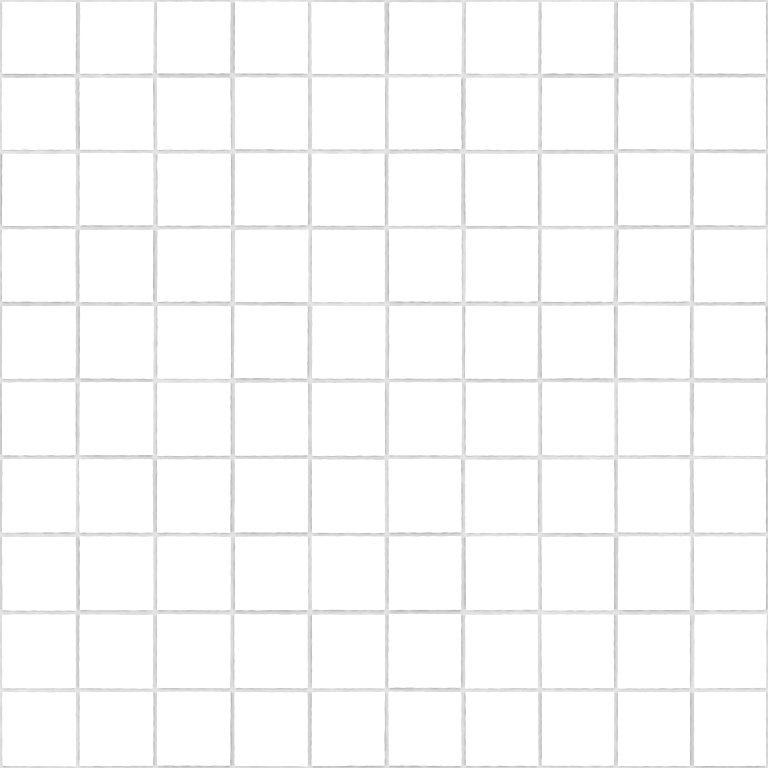
This texture is drawn by a WebGL 2 fragment shader. Its source:

```glsl
#version 300 es
precision highp float;
// Ten by ten grid of plain white tiles with thin, uneven grey grout.

uniform vec2 u_resolution;
out vec4 fragColor;

const float PI = 3.14159265;
const float TILES = 10.0;              // repeats across and down
const float HALF_GAP = 0.025;          // half the grout width, in tiles
const float CORNER = 0.018;            // tile corner radius
const float TILT = 0.007;              // largest slant of one tile
const float SHIFT = 0.005;             // largest offset of one tile
const float CHIP = 0.006;              // roughness of the tile edges
const vec2 BOW = vec2(0.037, 0.046);   // drift of the lines at mid-canvas
const vec3 TILE = vec3(1.0);
const vec3 GROUT_LIGHT = vec3(0.91);
const vec3 GROUT_MID = vec3(0.82);
const vec3 GROUT_DARK = vec3(0.72);

vec2 hash2(vec2 p) {
    vec3 h = fract(p.xyx * vec3(0.1031, 0.1030, 0.0973));
    h += dot(h, h.yzx + 33.33);
    return fract((h.xx + h.yz) * h.zy);
}

float gradientDot(vec2 corner, vec2 offset) {
    float angle = 2.0 * PI * hash2(corner).x;
    return dot(vec2(cos(angle), sin(angle)), offset);
}

float gradientNoise(vec2 p) {
    vec2 i = floor(p), f = fract(p);
    vec2 u = f * f * f * (f * (f * 6.0 - 15.0) + 10.0);
    vec2 e = vec2(1.0, 0.0);
    float low = mix(gradientDot(i, f), gradientDot(i + e, f - e), u.x);
    float high = mix(gradientDot(i + e.yx, f - e.yx), gradientDot(i + 1.0, f - 1.0), u.x);
    return mix(low, high, u.y);
}

float roundedBox(vec2 p, vec2 halfSize, float radius) {
    vec2 d = abs(p) - halfSize + radius;
    return length(max(d, 0.0)) + min(max(d.x, d.y), 0.0) - radius;
}

// Distance to the slightly slanted, rough-edged tile of this cell
float tileDistance(vec2 grid) {
    vec2 cell = floor(grid);
    vec2 p = grid - cell - 0.5;
    vec2 slant = (hash2(cell + 17.0) * 2.0 - 1.0) * TILT;
    p += p.yx * slant + (hash2(cell + 41.0) * 2.0 - 1.0) * SHIFT;
    float rough = CHIP * gradientNoise(grid * 14.0 + cell * 3.0);
    return roundedBox(p, vec2(0.5 - HALF_GAP), CORNER) + rough;
}

// Grout tone varies by segment, along its length and across its width
vec3 groutColor(vec2 grid) {
    vec2 line = floor(grid + 0.5);
    vec2 across = grid - line;
    bool vertical = abs(across.x) < abs(across.y);
    vec2 segment = vertical ? vec2(line.x, floor(grid.y)) : vec2(floor(grid.x), line.y);
    vec2 seed = hash2(mod(segment, TILES) + (vertical ? 73.0 : 131.0));

    float side = (vertical ? across.x : across.y) / HALF_GAP;
    if (vertical && seed.y < 0.5) side = -side;

    // Overall tone, with verticals a little darker
    float tone = seed.x * 0.7 + (vertical ? 0.2 : 0.0);
    tone += 0.5 * gradientNoise(grid * 5.0) + 0.25 * gradientNoise(grid * 37.0);
    vec3 color = mix(GROUT_LIGHT, GROUT_MID, clamp(tone + 0.2, 0.0, 1.0));

    // Broken shadow along one edge
    float broken = smoothstep(-0.35, 0.25, gradientNoise(grid * 9.0 + 20.0));
    float shadow = smoothstep(-0.1, 0.8, side) * mix(0.35, 1.0, broken);
    color = mix(color, GROUT_DARK, shadow * mix(0.6, 1.0, seed.x));

    // Paler crossings
    float crossing = 1.0 - smoothstep(HALF_GAP, 2.2 * HALF_GAP, max(abs(across.x), abs(across.y)));
    return mix(color, GROUT_LIGHT, 0.7 * crossing);
}

void main() {
    vec2 uv = gl_FragCoord.xy / u_resolution;
    vec2 grid = uv * TILES - BOW * sin(PI * uv);
    float pixel = TILES / min(u_resolution.x, u_resolution.y);
    float grout = smoothstep(-0.6 * pixel, 0.6 * pixel, tileDistance(grid));
    fragColor = vec4(mix(TILE, groutColor(grid), grout), 1.0);
}
```
